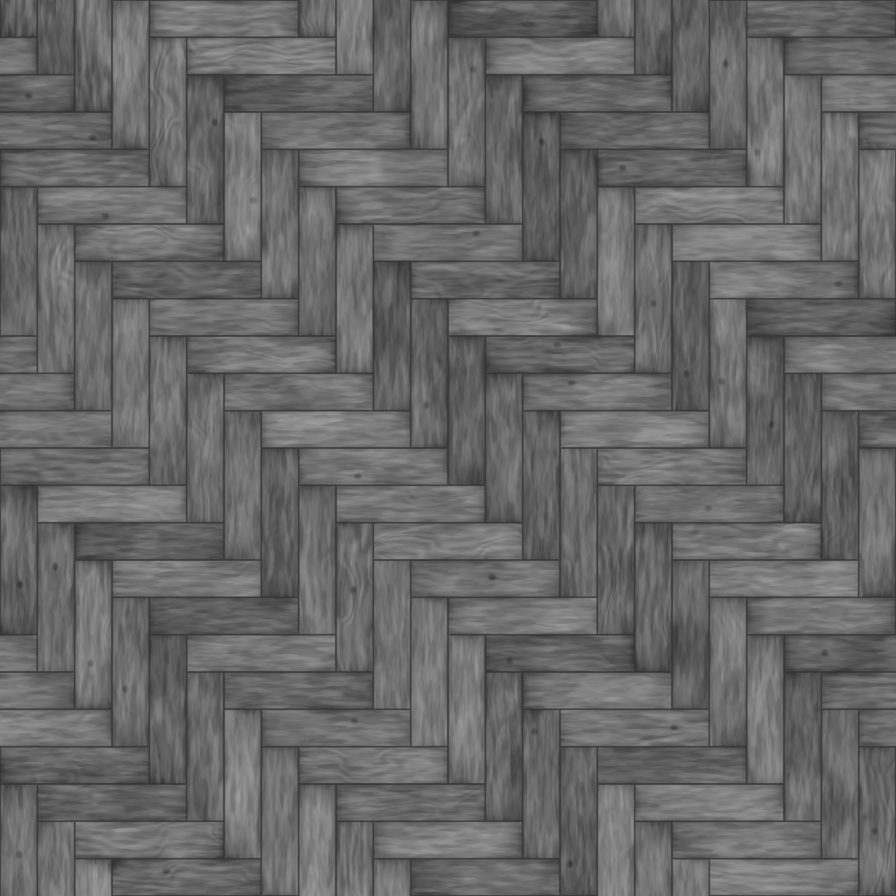
A Shadertoy shader for this texture:

```glsl
float hash(vec2 p) {
    return fract(sin(dot(p, vec2(127.1, 311.7))) * 43758.5);
}

// Smooth cellular noise: random cell values blended around jittered centres
float cells(vec2 p) {
    vec2 base = floor(p);
    float total = 0.0, weights = 0.0;
    for (int j = -1; j <= 1; j++)
    for (int i = -1; i <= 1; i++) {
        vec2 cell = base + vec2(i, j);
        vec2 centre = cell + vec2(hash(cell), hash(cell + 37.3));
        vec2 delta = p - centre;
        float w = exp(-6.0 * dot(delta, delta));
        total += w * hash(cell + 71.9);
        weights += w;
    }
    return total / weights;
}

// Wood brightness; q.x runs along the plank (0..4), q.y across it (0..1)
float wood(vec2 q, vec2 id) {
    vec2 seed = floor(vec2(hash(id + 3.1), hash(id + 8.7)) * 200.0);
    float figure = hash(id + 15.4);

    float warp = cells(q * vec2(0.9, 2.0) + seed);
    float rings = sin(q.y * 22.0 + warp * 15.0 + 0.8 * sin(q.x * 3.0 + seed.x));
    float fibres = cells(q * vec2(1.8, 10.0) + seed.yx) - 0.5;
    float fine = cells(q * vec2(4.0, 19.0) + seed + 40.0) - 0.5;
    float blotch = cells(q * vec2(0.8, 1.5) + seed + 90.0) - 0.5;

    float tone = 0.437 + 0.13 * (hash(id) - 0.5);
    tone += 0.11 * blotch + 0.11 * fibres + 0.06 * fine;
    tone += mix(0.006, 0.034, figure * figure) * rings;

    // Occasional small knot
    vec2 knot = vec2(0.5 + 3.0 * hash(id + 21.0), 0.2 + 0.6 * hash(id + 26.0));
    float spot = 1.0 - smoothstep(0.03, 0.12, length((q - knot) * vec2(0.8, 1.0)));
    return tone - 0.11 * spot * step(0.75, hash(id + 33.0));
}

void mainImage(out vec4 fragColor, in vec2 fragCoord) {
    // 24 plank widths per side: three herringbone periods of eight
    vec2 p = 24.0 * fragCoord / iResolution.xy;
    float pixel = 24.0 / iResolution.y;
    vec2 cell = floor(p), f = fract(p);
    float u = mod(cell.x + cell.y + 5.0, 8.0);

    // Plank coordinates and identity
    vec2 q, id;
    if (u < 4.0) {
        q = vec2(u + f.x, f.y);
        id = cell - vec2(u, 0.0);
    } else {
        q = vec2(u - 4.0 + f.y, f.x);
        id = cell - vec2(0.0, u - 4.0) + 50.0;
    }
    float tone = wood(q, id);

    // Grime gathering along edges and at plank ends
    float side = min(q.y, 1.0 - q.y);
    float end = min(q.x, 4.0 - q.x);
    float grime = cells(p * 1.3 + 11.0);
    tone *= 1.0 - 0.24 * grime * (1.0 - smoothstep(0.0, 0.2, min(side, end)));
    tone *= 1.0 - 0.22 * grime * (1.0 - smoothstep(0.0, 0.7, end));

    // Thin dark joint
    float joint = 1.0 - smoothstep(0.022 - 0.6 * pixel, 0.022 + 0.6 * pixel, min(side, end));
    tone = mix(tone, 0.2, 0.8 * joint);

    fragColor = vec4(vec3(tone), 1.0);
}
```
